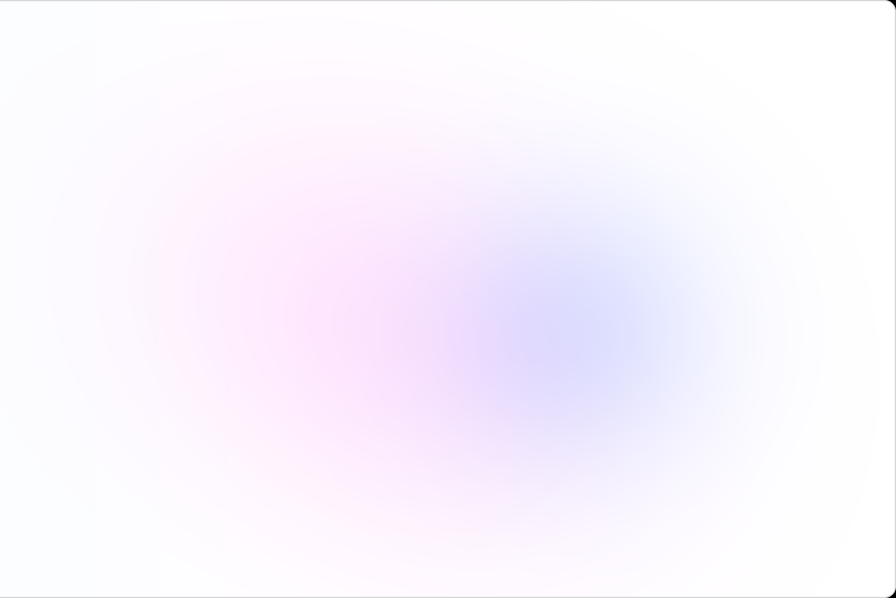
A WebGL 2 fragment shader for this background:

```glsl
#version 300 es
precision highp float;
// A white panel lit by two soft overlapping glows, pink and periwinkle,
// with a faint cool wash on the left. Each glow is a Gaussian that absorbs
// light; a rounded box adds the hairline border and dark right corners.

uniform vec2 u_resolution;
out vec4 fragColor;

// Lengths are in canvas heights.
const vec2  PINK_CENTER  = vec2(0.654, 0.443);
const vec2  PINK_SPREAD  = vec2(0.293, 0.225);
const float PINK_TILT    = -0.52;
const vec3  PINK_ABSORB  = vec3(0.0, 0.103, 0.006);

const vec2  BLUE_CENTER  = vec2(0.967, 0.449);
const vec2  BLUE_SPREAD  = vec2(0.164, 0.166);
const vec3  BLUE_ABSORB  = vec3(0.135, 0.085, 0.0);

const vec3  WASH_ABSORB  = vec3(0.013, 0.006, 0.0);
const float WASH_WIDTH   = 0.5;

const float CORNER_RADIUS = 0.019;
const float BORDER_WIDTH  = 0.002;
const vec3  BORDER_COLOR  = vec3(0.84, 0.84, 0.85);
const vec3  OUTSIDE_COLOR = vec3(0.0);

// Elliptical Gaussian whose long axis is turned by angle.
float glow(vec2 p, vec2 center, vec2 spread, float angle) {
    float c = cos(angle), s = sin(angle);
    vec2 d = p - center;
    vec2 q = vec2(c * d.x + s * d.y, c * d.y - s * d.x) / spread;
    return exp(-0.5 * dot(q, q));
}

// Signed distance to a rounded box, negative inside.
float roundedBox(vec2 p, vec2 halfSize, float radius) {
    vec2 q = abs(p) - halfSize + radius;
    return length(max(q, 0.0)) + min(max(q.x, q.y), 0.0) - radius;
}

void main() {
    vec2 p = gl_FragCoord.xy / u_resolution.y;
    float aspect = u_resolution.x / u_resolution.y;
    float pixel = 1.0 / u_resolution.y;

    // Glows and wash
    vec3 color = vec3(1.0);
    color -= PINK_ABSORB * glow(p, PINK_CENTER, PINK_SPREAD, PINK_TILT);
    color -= BLUE_ABSORB * glow(p, BLUE_CENTER, BLUE_SPREAD, 0.0);
    color -= WASH_ABSORB * (1.0 - smoothstep(0.0, WASH_WIDTH, p.x));

    // Panel centered on the left edge, so only its right corners are visible
    float edge = roundedBox(p - vec2(0.0, 0.5), vec2(aspect, 0.5), CORNER_RADIUS);
    float border = clamp((edge + BORDER_WIDTH) / pixel + 0.5, 0.0, 1.0);
    float outside = clamp(edge / pixel + 0.5, 0.0, 1.0);
    color = mix(color, BORDER_COLOR, border);
    color = mix(color, OUTSIDE_COLOR, outside);

    fragColor = vec4(color, 1.0);
}
```
